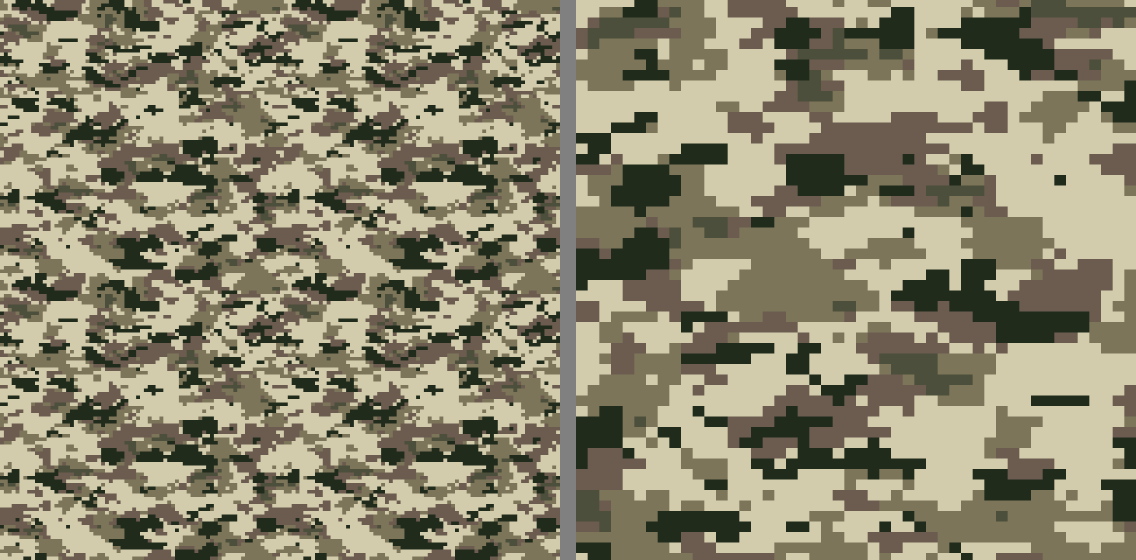
Left, the full canvas; right, a detail of the centre.
Write a WebGL 1 fragment shader that draws this pattern.

```glsl
precision highp float;
// Digital camouflage: olive, brown and near-black patches on a tan ground.
// Wrapping noise fields are thresholded once per cell, so every patch gets
// stepped edges; cell borders are then box-filtered to one pixel.

uniform vec2 u_resolution;

const float REPEATS = 2.0;            // tiles across the canvas
const vec2 CELLS = vec2(72.0, 80.0);  // cells in one tile

const vec3 TAN = vec3(0.825, 0.80, 0.675);
const vec3 OLIVE = vec3(0.49, 0.46, 0.35);
const vec3 BROWN = vec3(0.42, 0.36, 0.31);
const vec3 SHADE = vec3(0.30, 0.31, 0.23);
const vec3 DARK = vec3(0.13, 0.17, 0.11);

// Factors that bring each noise to unit deviation.
const float GRADIENT_GAIN = 4.72;
const float GRAIN_GAIN = 2.45;

vec2 hash2(vec2 p, float seed) {
  vec3 q = fract(vec3(p, seed) * vec3(0.1031, 0.1030, 0.0973));
  q += dot(q, q.yzx + 33.33);
  return fract((q.xx + q.yz) * q.zy);
}

// Contribution of one lattice node with a random unit gradient.
float nodeSlope(vec2 node, vec2 offset, vec2 period, float seed) {
  vec2 gradient = normalize(hash2(mod(node, period), seed) - 0.4999);
  return dot(gradient, offset);
}

// Gradient noise over the unit tile, wrapping after "period" nodes.
float wrapNoise(vec2 uv, vec2 period, float seed) {
  vec2 p = uv * period;
  vec2 i = floor(p);
  vec2 f = p - i;
  vec2 s = f * f * (3.0 - 2.0 * f);
  vec2 r = vec2(1.0, 0.0);
  float low = mix(nodeSlope(i, f, period, seed),
                  nodeSlope(i + r.xy, f - r.xy, period, seed), s.x);
  float high = mix(nodeSlope(i + r.yx, f - r.yx, period, seed),
                   nodeSlope(i + r.xx, f - r.xx, period, seed), s.x);
  return GRADIENT_GAIN * mix(low, high, s.y);
}

// Per-cell grain, shared with the right neighbour to favour short runs.
float runGrain(vec2 cell, float seed) {
  vec2 next = mod(cell + vec2(1.0, 0.0), CELLS);
  return GRAIN_GAIN * (hash2(cell, seed).x + hash2(next, seed).x - 1.0);
}

// Patch field with zero mean and unit deviation.
float patchField(vec2 cell, vec2 broad, vec2 detail, float seed) {
  vec2 uv = (cell + 0.5) / CELLS;
  return 0.75 * wrapNoise(uv, broad, seed)
       + 0.59 * wrapNoise(uv, detail, seed + 5.3)
       + 0.30 * runGrain(cell, seed + 9.1);
}

// Flat colour of one cell; later layers cover earlier ones.
vec3 cellColor(vec2 gridCell) {
  vec2 cell = mod(gridCell, CELLS);
  float olive = patchField(cell, vec2(6.0, 9.0), vec2(13.0, 23.0), 12.7);
  float brown = patchField(cell, vec2(6.0, 10.0), vec2(14.0, 25.0), 41.9);
  float dark = patchField(cell, vec2(5.0, 12.0), vec2(14.0, 26.0), 73.3);

  vec3 color = mix(TAN, OLIVE, step(0.44, olive));
  float brownMask = step(0.69, brown);
  color = mix(color, BROWN, brownMask);
  color = mix(color, SHADE, brownMask * step(1.35, olive));
  return mix(color, DARK, step(0.99, dark));
}

void main() {
  vec2 cellsAcross = REPEATS * CELLS;
  vec2 pixel = cellsAcross / u_resolution;
  vec2 p = gl_FragCoord.xy * pixel - 0.5;
  vec2 base = floor(p);

  // Blend the four nearest cells only within a pixel of their borders.
  vec2 blend = clamp((p - base - 0.5) / pixel + 0.5, 0.0, 1.0);
  vec2 r = vec2(1.0, 0.0);
  vec3 lower = mix(cellColor(base), cellColor(base + r.xy), blend.x);
  vec3 upper = mix(cellColor(base + r.yx), cellColor(base + r.xx), blend.x);
  gl_FragColor = vec4(mix(lower, upper, blend.y), 1.0);
}
```
